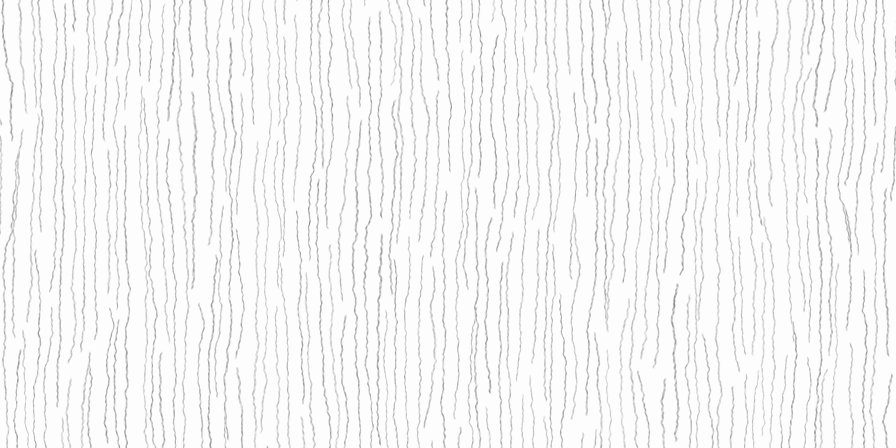
Give the GLSL for this texture, as a Shadertoy shader.

```glsl
const vec3 PAPER = vec3(0.993);
const vec3 GRAPHITE = vec3(0.06, 0.04, 0.04);
const float PITCH = 0.0252;       // mean distance between strokes
const float STROKE_WIDTH = 0.0036;

float hash(vec2 p) {
    vec3 q = fract(vec3(p.xyx) * 0.1031);
    q += dot(q, q.yzx + 33.33);
    return fract((q.x + q.y) * q.z);
}

vec2 gradientAt(vec2 cell) {
    float angle = 6.2832 * hash(cell + 71.0);
    return vec2(cos(angle), sin(angle));
}

// Gradient noise, roughly -0.7 to 0.7
float noise(vec2 p) {
    vec2 i = floor(p);
    vec2 f = p - i;
    vec2 u = f * f * f * (f * (f * 6.0 - 15.0) + 10.0);
    vec2 e = vec2(1.0, 0.0);
    float low = mix(dot(gradientAt(i), f),
                    dot(gradientAt(i + e), f - e), u.x);
    float high = mix(dot(gradientAt(i + e.yx), f - e.yx),
                     dot(gradientAt(i + 1.0), f - 1.0), u.x);
    return mix(low, high, u.y);
}

// Box-filtered coverage of a thin line at distance d
float lineCoverage(float d, float width, float pixel) {
    float cover = (0.5 * (width + pixel) - abs(d)) / pixel;
    return clamp(cover, 0.0, min(1.0, width / pixel));
}

// Ink of the stroke that crosses height p.y in one column
float strokeInk(vec2 p, float column, float pixel) {
    // Split the column into strokes of its own length
    float span = mix(0.3, 1.1, hash(vec2(column, 3.0)));
    float along = p.y / span + 9.0 * hash(vec2(column, 8.0));
    float part = floor(along);
    float t = along - part;
    vec2 id = vec2(column + 40.0, part + 20.0);

    // Centre line: offset, slant, hooked ends, wander and pencil tremor
    float offset = 0.6 * (hash(id) - 0.5);
    float slant = 0.9 * (hash(id + 5.3) - 0.5) * (t - 0.5);
    float hook = 1.1 * (hash(id + 9.1) - 0.5) * pow(abs(2.0 * t - 1.0), 5.0);
    float wander = 0.4 * noise(vec2(p.y * 9.0, id.x * 3.7 + id.y * 1.3));
    wander += 0.2 * noise(vec2(p.y * 24.0, id.x * 4.3 + id.y * 2.1));
    float tremor = 0.15 * noise(vec2(p.y * 80.0, id.x * 5.1 + 0.4));
    float center = (column + 0.5 + offset + slant + hook + wander + tremor) * PITCH;

    // Blunt ends with a short gap between strokes
    float fromEnd = min(t, 1.0 - t) * span;
    float gap = mix(0.002, 0.02, hash(id + 2.7));
    float taper = smoothstep(gap, gap + 0.008, fromEnd);

    // Nearly even pressure and rough paper tooth
    float pressure = mix(0.18, 0.31, hash(id + 6.6));
    pressure *= 1.0 + 0.3 * noise(vec2(p.y * 14.0, id.x * 2.3 + 0.6));
    float tooth = 0.95 + 0.9 * noise(p * vec2(210.0, 130.0));
    float width = STROKE_WIDTH * mix(0.85, 1.15, hash(id + 1.9));

    return lineCoverage(p.x - center, width, pixel) * taper * pressure * clamp(tooth, 0.2, 1.4);
}

// Slow sideways drift shared by neighbouring strokes
vec2 driftGrain(vec2 p) {
    float broad = 0.022 * noise(p * vec2(3.5, 2.2) + 4.0);
    float local = 0.010 * noise(p * vec2(9.0, 6.0) + 17.0);
    return p + vec2(broad + local, 0.0);
}

void mainImage(out vec4 fragColor, in vec2 fragCoord) {
    float pixel = 1.0 / iResolution.y;
    vec2 p = driftGrain(fragCoord * pixel);
    float column = floor(p.x / PITCH);

    float ink = 0.0;
    for (int k = -2; k <= 2; k++) {
        ink = max(ink, strokeInk(p, column + float(k), pixel));
    }
    fragColor = vec4(mix(PAPER, GRAPHITE, clamp(ink, 0.0, 1.0)), 1.0);
}
```
